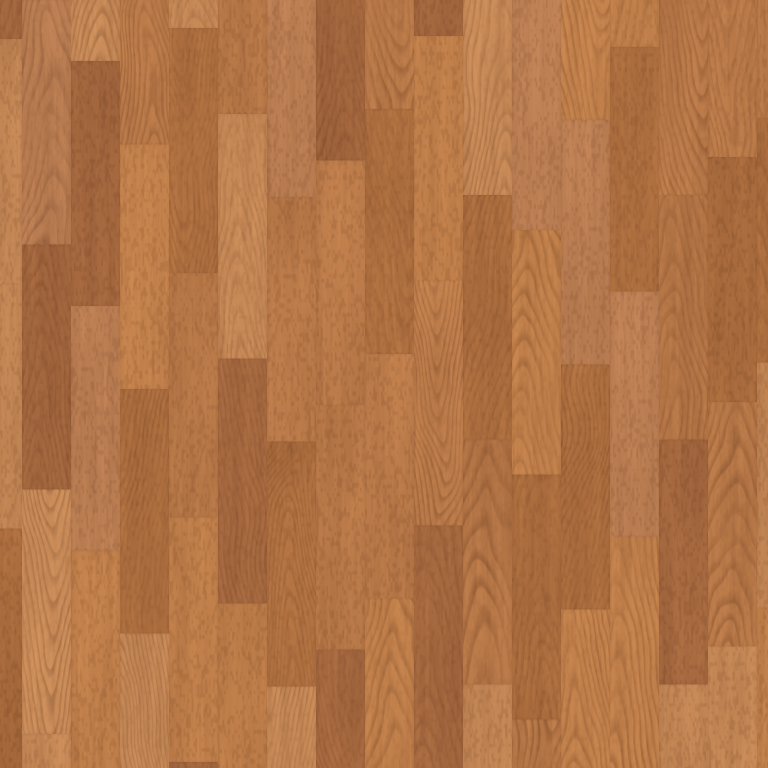
Give the GLSL for this texture, as a WebGL 2 fragment shader.

```glsl
#version 300 es
precision highp float;
// Beech parquet: upright planks in staggered columns, every third one darker.
// Each plank mixes straight fibres, fine pores and nested arches of growth
// rings, all built from value noise; pixels are averaged from a few samples.

uniform vec2 u_resolution;
out vec4 fragColor;

const float PLANK_WIDTH = 0.0638;
const float PLANK_LENGTH = 0.3186;
const float FIRST_SEAM = 0.0286;
const float ASPECT = PLANK_LENGTH / PLANK_WIDTH;
const int COLUMNS = 17;
const int SAMPLES = 2;

// Per column: joint offset from the top in plank lengths, row of the dark plank
const vec2 LAYOUT[COLUMNS] = vec2[](
  vec2(0.16, 2), vec2(0.0, 1), vec2(0.25, 0), vec2(0.59, 1), vec2(0.115, 0),
  vec2(0.466, 1), vec2(0.805, 1), vec2(0.655, 2), vec2(0.446, 0),
  vec2(0.147, 2), vec2(0.797, 0), vec2(0.94, 1), vec2(0.49, 1),
  vec2(0.192, 0), vec2(0.797, 1), vec2(0.642, 0), vec2(0.482, 0));
const float DARK_PERIOD = 3.0;

const vec3 HONEY = vec3(0.70, 0.455, 0.27);
const vec3 AMBER = vec3(0.73, 0.48, 0.28);
const vec3 PALE = vec3(0.745, 0.51, 0.32);
const vec3 ROSY = vec3(0.71, 0.475, 0.31);
const vec3 BROWN = vec3(0.655, 0.415, 0.235);
const vec3 UMBER = vec3(0.625, 0.392, 0.235);

float hash(vec2 p) {
  vec3 q = fract(p.xyx * 0.1031);
  q += dot(q, q.yzx + 33.33);
  return fract((q.x + q.y) * q.z);
}

float noise(vec2 p) {
  vec2 cell = floor(p);
  vec2 f = fract(p);
  f = f * f * (3.0 - 2.0 * f);
  float low = mix(hash(cell), hash(cell + vec2(1, 0)), f.x);
  float high = mix(hash(cell + vec2(0, 1)), hash(cell + vec2(1, 1)), f.x);
  return mix(low, high, f.y);
}

vec3 plankTone(float pick, bool dark) {
  if (dark) return pick < 0.55 ? BROWN : UMBER;
  if (pick < 0.36) return HONEY;
  if (pick < 0.61) return AMBER;
  return pick < 0.83 ? PALE : ROSY;
}

// Long straight fibres at three widths, centred on zero
float fibres(vec2 p, float seed) {
  float broad = noise(vec2(p.x * 5.0 + seed, p.y * 0.3 + seed));
  float medium = noise(vec2(p.x * 14.0 + seed, p.y * 0.6 - seed));
  float fine = noise(vec2(p.x * 27.0 - seed, p.y * 1.6 + seed));
  return 0.35 * broad + 0.3 * medium + 0.35 * fine - 0.5;
}

// Thin short dashes along the fibres
float pores(vec2 p, float seed) {
  float dash = noise(vec2(p.x * 25.0 + seed, p.y * 10.0 + seed));
  return smoothstep(0.45, 0.85, dash);
}

// Nested arches with straight flanks: soft darkening up to a crisp edge
float rings(vec2 p, float centre, float bend, float spacing, float seed) {
  float x = p.x - centre + 0.3 * (noise(p * vec2(0.5, 0.8) + seed) - 0.5);
  float warp = 1.5 * noise(p * vec2(1.6, 0.6) + seed)
             + 0.3 * noise(p * vec2(4.0, 1.7) - seed);
  float arch = bend * sqrt(x * x + 0.02);
  float phase = fract((p.y - arch + warp) / spacing);
  float ring = smoothstep(0.35, 0.85, phase) * (1.0 - smoothstep(0.85, 1.0, phase));
  return (ring - 0.3) * (0.3 + noise(p * vec2(1.5, 0.7) - seed));
}

// p spans -0.5..0.5 across and 0..ASPECT along the plank
vec3 plank(vec2 p, vec2 id, bool dark) {
  float seed = 90.0 * hash(id + 3.7);
  float figure = hash(id + 11.3);
  float flip = hash(id + 23.9) < 0.7 ? 1.0 : -1.0;
  vec2 grain = vec2(p.x, flip * p.y);

  // Figured planks show arches, the rest are plain and porous
  float figured = smoothstep(0.4, 0.6, figure) * (dark ? 0.6 : 1.0);
  float centre = (hash(id + 31.1) - 0.5) * (figure > 0.75 ? 1.3 : 0.5);
  float bend = mix(4.0, 7.0, hash(id + 41.7));
  float spacing = mix(0.5, 0.85, hash(id + 53.3));

  float shade = 0.14 * fibres(p, seed);
  shade -= 0.115 * figured * rings(grain, centre, bend, spacing, seed);
  shade -= mix(0.07, 0.03, figured) * (pores(p, seed) - 0.4);
  shade += 0.05 * (noise(p * vec2(0.8, 0.6) + seed) - 0.5);
  shade += 0.03 * (hash(id + 79.3) - 0.5);

  // Faint shadow where planks meet
  float edge = min(0.5 - abs(p.x), min(p.y, ASPECT - p.y));
  shade -= 0.03 * (1.0 - smoothstep(0.0, 0.05, edge));

  vec3 tone = plankTone(hash(id + 67.1), dark);
  return tone * (1.0 + shade * vec3(1.0, 1.2, 1.4));
}

vec3 floorColor(vec2 uv) {
  float across = (uv.x - FIRST_SEAM) / PLANK_WIDTH + 1.0;
  int column = clamp(int(floor(across)), 0, COLUMNS - 1);
  vec2 layout_ = LAYOUT[column];
  float along = (1.0 - uv.y) / PLANK_LENGTH - layout_.x;
  float row = floor(along);
  bool dark = abs(mod(row, DARK_PERIOD) - layout_.y) < 0.5;
  vec2 local = vec2(fract(across) - 0.5, fract(along) * ASPECT);
  return plank(local, vec2(float(column), row + 5.0), dark);
}

void main() {
  vec3 sum = vec3(0.0);
  for (int i = 0; i < SAMPLES * SAMPLES; i++) {
    vec2 offset = (vec2(i % SAMPLES, i / SAMPLES) + 0.5) / float(SAMPLES) - 0.5;
    sum += floorColor((gl_FragCoord.xy + offset) / u_resolution);
  }
  fragColor = vec4(sum / float(SAMPLES * SAMPLES), 1.0);
}
```
